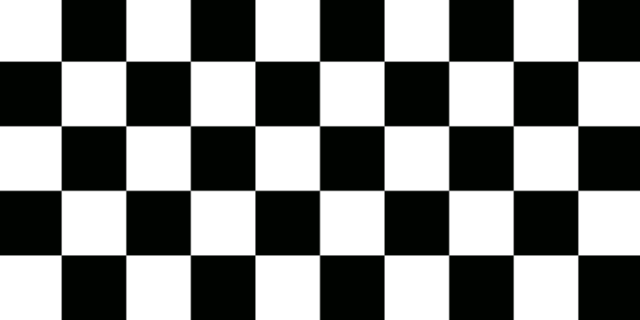
Reproduce this pattern procedurally as a Shadertoy shader.

```glsl
// Triangle wave: signed distance to the nearest cell edge, positive in even cells
vec2 signedEdge(vec2 cell) {
    return abs(mod(cell - 0.5, 2.0) - 1.0) - 0.5;
}

void mainImage(out vec4 fragColor, in vec2 fragCoord) {
    // Height units, centred across; the lowest row runs off the canvas
    vec2 p = (fragCoord - vec2(0.5 * iResolution.x, 0.0)) / iResolution.y;
    p.y = max(p.y, 0.05);

    // Soft square waves whose product alternates the squares
    float squareSize = 0.2018;
    float softness = max(0.0027, 0.5 / iResolution.y);
    vec2 wave = clamp(signedEdge(p / squareSize) * squareSize / softness, -1.0, 1.0);
    float black = 0.5 + 0.5 * wave.x * wave.y;

    fragColor = vec4(mix(vec3(1.0), vec3(0.0, 0.01, 0.0), black), 1.0);
}
```
